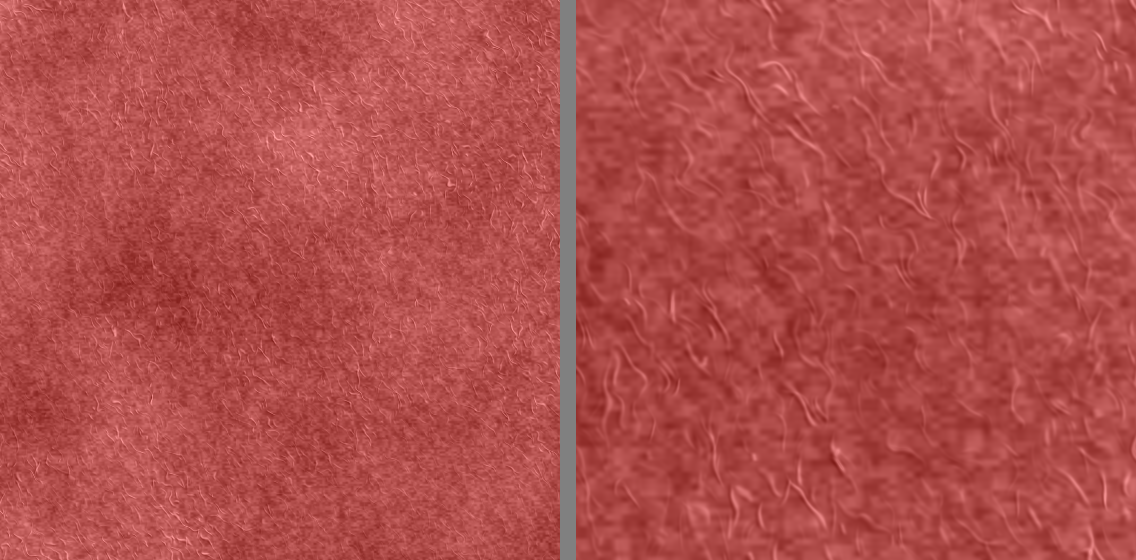
Left: the whole. Right: its middle third, enlarged.
Write a WebGL 2 fragment shader that draws this texture.

```glsl
#version 300 es
precision highp float;
// Worn red leather: cloudy mottling and a fine woven grain under layers of
// short, thin, pale creases that lean from upper left to lower right.
// Each tone is a height-like value added to one base colour.

#define BASE_COLOR vec3(0.697, 0.307, 0.297)
#define TONE_TINT vec3(1.0, 1.0, 1.04)
#define MOTTLE_SCALE 4.0
#define MOTTLE_AMOUNT 0.25
#define GRAIN_SCALE 230.0
#define GRAIN_AMOUNT 0.12
#define FIBRE_AMOUNT 0.07
#define CREASE_CELLS 20.0
#define CREASE_LAYERS 4
#define CREASE_WIDTH 0.0013
#define CREASE_AMOUNT 0.17
#define CREASE_ANGLE -1.08

uniform vec2 u_resolution;
out vec4 outColor;

// Integer hash giving four values from 0 to 1
vec4 hash4(vec2 cell, int seed) {
    uvec4 v = uvec4(ivec4(int(cell.x), int(cell.y), seed, seed + 17));
    v = v * 1664525u + 1013904223u;
    for (int i = 0; i < 2; i++) {
        v.x += v.y * v.w;
        v.y += v.z * v.x;
        v.z += v.x * v.y;
        v.w += v.y * v.z;
        v ^= v >> 16u;
    }
    return vec4(v >> 8u) / 16777216.0;
}

float valueNoise(vec2 p, int seed) {
    vec2 cell = floor(p);
    vec2 f = p - cell;
    f = f * f * (3.0 - 2.0 * f);
    float a = hash4(cell, seed).x;
    float b = hash4(cell + vec2(1, 0), seed).x;
    float c = hash4(cell + vec2(0, 1), seed).x;
    float d = hash4(cell + vec2(1, 1), seed).x;
    return mix(mix(a, b, f.x), mix(c, d, f.x), f.y);
}

// Octaves of noise, each turned to hide the lattice
float fbm(vec2 p, int seed) {
    float sum = 0.0, weight = 0.5;
    for (int i = 0; i < 6; i++) {
        sum += weight * (valueNoise(p, seed + i) - 0.5);
        p = mat2(1.6, 1.2, -1.2, 1.6) * p + 3.7;
        weight *= 0.58;
    }
    return sum;
}

// Scattered bent strokes: a pale ridge with a faint shadow beside it
float creaseLayer(vec2 p, float cells, float lean, float width, int seed) {
    vec2 q = p * cells;
    vec2 home = floor(q);
    float relief = 0.0;
    for (int y = -1; y <= 1; y++) {
        for (int x = -1; x <= 1; x++) {
            vec2 cell = home + vec2(x, y);
            vec4 place = hash4(cell, seed);
            vec4 shape = hash4(cell, seed + 50);
            float angle = CREASE_ANGLE + lean + (place.z + place.w - 1.0) * 0.75;
            vec2 dir = vec2(cos(angle), sin(angle));
            vec2 d = q - cell - place.xy;
            float along = dot(d, dir);
            float across = dot(d, vec2(-dir.y, dir.x));
            across += (shape.x - 0.5) * along * along;
            float reach = mix(0.25, 0.75, shape.y);
            float taper = 1.0 - smoothstep(0.25, 1.0, abs(along) / reach);
            float s = across / (cells * width);
            float ridge = exp(-s * s) - 0.35 * exp(-(s + 1.8) * (s + 1.8));
            relief += ridge * taper * mix(0.12, 1.0, shape.z * shape.z);
        }
    }
    return relief;
}

void main() {
    vec2 p = gl_FragCoord.xy / u_resolution.y;
    float pixel = 1.0 / u_resolution.y;

    // Cloudy wear
    float mottle = fbm(p * MOTTLE_SCALE, 1);
    float tone = mottle * MOTTLE_AMOUNT;

    // Fine grain, slightly wider than tall
    float grain = valueNoise(p * GRAIN_SCALE * vec2(0.85, 1.2), 21) - 0.5;
    grain += 0.6 * (valueNoise(p * GRAIN_SCALE * vec2(0.4, 0.6), 22) - 0.5);
    tone += grain * GRAIN_AMOUNT;

    // Wobble shared by fibres and creases
    vec2 wobble = vec2(valueNoise(p * 75.0, 31), valueNoise(p * 75.0, 32)) - 0.5;
    vec2 warped = p + wobble * 0.009;
    float lean = (valueNoise(p * 5.0, 33) - 0.5) * 0.7;

    // Faint fibres stretched along the creases
    vec2 dir = vec2(cos(CREASE_ANGLE), sin(CREASE_ANGLE));
    vec2 fibre = vec2(dot(warped, dir) * 45.0, dot(warped, vec2(-dir.y, dir.x)) * 130.0);
    tone += (valueNoise(fibre, 41) - 0.5) * FIBRE_AMOUNT;

    // Creases, stronger where the surface is worn pale
    float width = max(CREASE_WIDTH, 0.65 * pixel);
    float creases = 0.0, cells = CREASE_CELLS;
    for (int i = 0; i < CREASE_LAYERS; i++) {
        creases += creaseLayer(warped, cells, lean, width, 100 + i * 7);
        cells *= 1.45;
    }
    float patchy = smoothstep(0.2, 0.75, valueNoise(p * 11.0, 51) + mottle);
    tone += min(creases, 1.2) * CREASE_AMOUNT * mix(0.45, 1.1, patchy);

    outColor = vec4(BASE_COLOR + tone * TONE_TINT, 1.0);
}
```
